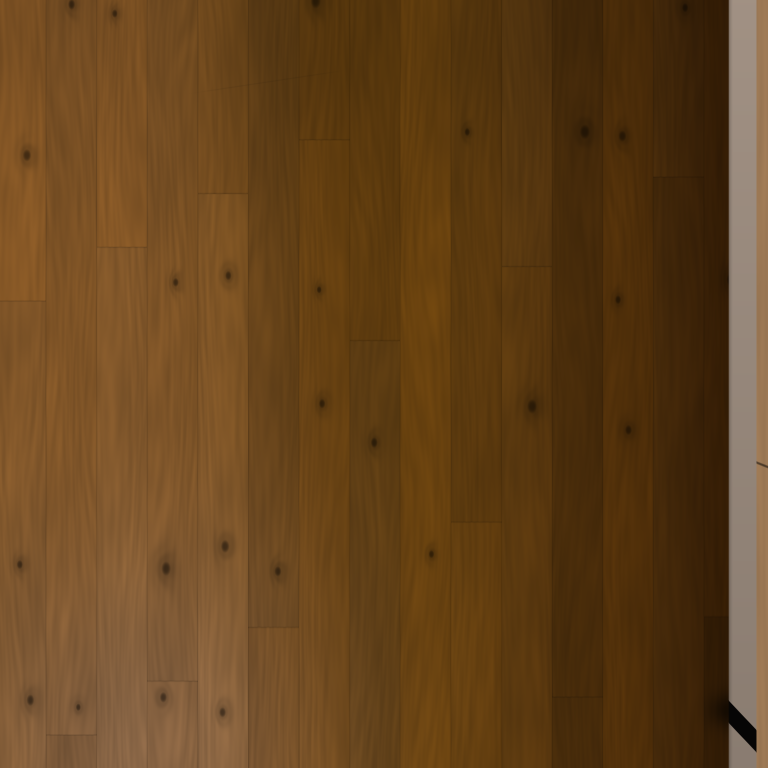
Give the GLSL for this texture, as a WebGL 1 fragment shader.

```glsl
precision highp float;
uniform vec2 u_resolution;

const float PLANK_WIDTH = 0.0659;
const float PLANK_LENGTH = 1.2;
const float FIRST_SEAM = 0.0599;
const float FLOOR_EDGE = 0.949;
const float TRIM_EDGE = 0.985;

const vec3 HONEY = vec3(0.50, 0.325, 0.14);
const vec3 AMBER = vec3(0.385, 0.24, 0.05);
const vec3 UMBER = vec3(0.31, 0.18, 0.03);
const vec3 SHADE = vec3(0.21, 0.11, 0.01);
const vec3 SHEEN = vec3(0.53, 0.39, 0.27);
const vec3 WALL = vec3(0.60, 0.54, 0.49);
const vec3 TRIM = vec3(0.61, 0.47, 0.33);
const vec3 BLACK = vec3(0.025, 0.02, 0.018);

float hash(vec2 p) {
  return fract(sin(dot(p, vec2(127.1, 311.7))) * 43758.5453);
}

vec2 gradient(vec2 cell) {
  float angle = 6.28318 * hash(cell);
  return vec2(cos(angle), sin(angle));
}

float noise(vec2 p) {
  vec2 i = floor(p), f = fract(p);
  vec2 w = f * f * f * (f * (f * 6.0 - 15.0) + 10.0);
  vec2 e = vec2(1.0, 0.0);
  float low = mix(dot(gradient(i), f),
                  dot(gradient(i + e.xy), f - e.xy), w.x);
  float high = mix(dot(gradient(i + e.yx), f - e.yx),
                   dot(gradient(i + e.xx), f - e.xx), w.x);
  return mix(low, high, w.y);
}

float line(float d, float halfWidth, float px) {
  return 1.0 - smoothstep(halfWidth - px, halfWidth + px, abs(d));
}

// Height of the end joint in each column of planks
float jointHeight(float column) {
  float sway = 0.35 * step(6.0, column) * sin((column - 6.0) * 1.05);
  return mod(0.678 + 0.635 * (column - 2.0) + sway, PLANK_LENGTH);
}

// Soft bump around a knot; some cells of a column hold none
float knot(vec2 p, float column) {
  const float cellHeight = 0.18;
  vec2 id = vec2(column, floor(p.y / cellHeight));
  vec2 center = vec2(mix(0.3, 0.7, hash(id + 3.1)) * PLANK_WIDTH,
                     (id.y + mix(0.35, 0.65, hash(id + 7.7))) * cellHeight);
  float radius = mix(0.007, 0.016, hash(id + 5.3));
  vec2 d = (p - center) / (radius * vec2(1.0, 1.5));
  return step(0.74, hash(id + 1.9)) * exp(-dot(d, d));
}

// Growth rings, fine pores and broad mottling
float grain(vec2 p, float seed, float bump) {
  float bend = noise(vec2(p.x * 15.0, p.y * 2.6) + seed);
  float wobble = noise(vec2(p.x * 40.0, p.y * 14.0) + seed);
  float rings = sin(p.x * 360.0 + bend * 24.0 + wobble * 2.5 + bump * 11.0);
  float pores = noise(vec2(p.x * 210.0 + bend * 5.0, p.y * 13.0) + seed);
  float mottle = noise(vec2(p.x * 18.0, p.y * 5.0) + seed + 31.0);
  float strength = 0.5 + 0.5 * smoothstep(-0.3, 0.4, mottle);
  return 0.026 * rings * strength + 0.10 * pores + 0.10 * mottle;
}

// Light falling off from the left, with a sheen low down
vec3 floorLight(vec2 uv) {
  vec3 color = mix(HONEY, AMBER, smoothstep(0.22, 0.58, uv.x + 0.10 * uv.y));
  color = mix(color, UMBER, smoothstep(0.55, 0.80, uv.x));
  color = mix(color, SHADE, smoothstep(0.80, 0.96, uv.x));
  color *= 1.0 - 0.10 * smoothstep(0.6, 1.0, uv.y);
  vec2 d = (uv - vec2(0.17, 0.0)) / vec2(0.24, 0.28);
  return mix(color, SHEEN, 0.85 * exp(-dot(d, d)));
}

vec3 planks(vec2 uv, float px) {
  float across = (uv.x - FIRST_SEAM) / PLANK_WIDTH + 1.0;
  float column = floor(across);
  float along = uv.y - jointHeight(column);
  vec2 id = vec2(column, floor(along / PLANK_LENGTH));
  vec2 p = vec2(fract(across) * PLANK_WIDTH, uv.y);
  float seed = 60.0 * hash(id + 11.0);
  float bump = knot(p, column);

  vec3 color = floorLight(uv) * mix(0.91, 1.08, hash(id + 2.0));
  color = mix(color, vec3(dot(color, vec3(0.33))), 0.12 * hash(id + 4.0));
  color *= 1.0 + grain(p, seed, bump);
  color *= 1.0 - 0.22 * bump - 0.30 * smoothstep(0.8, 1.0, bump);

  // Seams and end joints
  float side = min(p.x, PLANK_WIDTH - p.x);
  color *= 1.0 - 0.13 * line(side, 0.0007, px);
  color *= 1.0 - 0.14 * line(along, 0.0008, px);

  // Faint scuffs
  float scuff = line(uv.y - 0.88 - 0.15 * (uv.x - 0.26), 0.0006, px)
              * smoothstep(0.24, 0.30, uv.x) * smoothstep(0.46, 0.40, uv.x);
  return color * (1.0 - 0.08 * scuff);
}

void main() {
  vec2 uv = gl_FragCoord.xy / u_resolution;
  float px = 1.0 / min(u_resolution.x, u_resolution.y);
  float onWall = smoothstep(-px, px, uv.x - FLOOR_EDGE);
  float onTrim = smoothstep(-px, px, uv.x - TRIM_EDGE);

  // Floor, with a soft shadow at the foot of the bar
  vec2 d = (uv - vec2(FLOOR_EDGE, 0.075)) / vec2(0.025, 0.022);
  vec3 color = planks(uv, px) * (1.0 - 0.55 * exp(-dot(d, d)));

  // Wall strip and slanted black bar
  vec3 wall = WALL * mix(0.90, 1.05, uv.y);
  wall *= 1.0 - 0.15 * smoothstep(0.006, 0.0, uv.x - FLOOR_EDGE);
  float barHeight = mix(0.073, 0.035, (uv.x - FLOOR_EDGE) / (TRIM_EDGE - FLOOR_EDGE));
  wall = mix(wall, BLACK, line(uv.y - barHeight, 0.0145, px));
  color = mix(color, wall, onWall);

  // Pale wooden trim with a small crack
  vec3 trim = TRIM * (1.0 + 0.08 * noise(uv * vec2(150.0, 6.0)));
  trim *= 1.0 - 0.5 * line(uv.y - 0.395 + 0.4 * (uv.x - 0.992), 0.0015, px);
  color = mix(color, trim, onTrim);

  gl_FragColor = vec4(color, 1.0);
}
```
